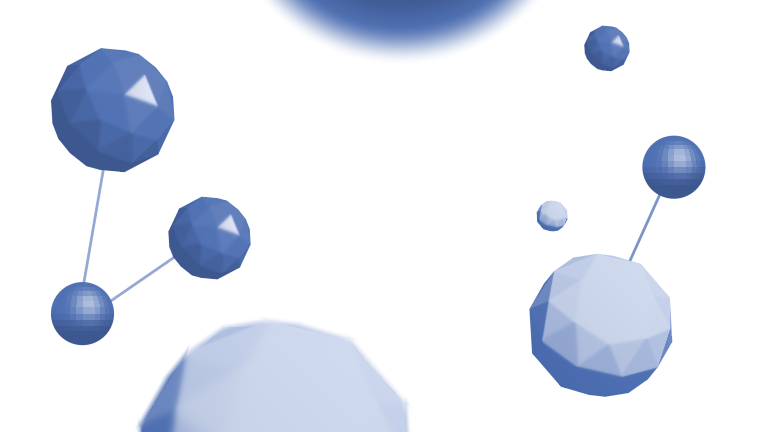
Write a Shadertoy shader that draws this background.

```glsl
// Faceted and gridded blue balls joined by thin rods on white, two of them out of focus.
// Each faceted ball is a subdivided icosahedron: an intersection of mirrored planes,
// solved exactly along the view axis and shaded flat. Units are canvas heights.

#define NAVY vec3(0.24, 0.34, 0.56)
#define BLUE vec3(0.31, 0.44, 0.70)
#define SKY vec3(0.48, 0.58, 0.78)
#define MIST vec3(0.68, 0.74, 0.87)
#define PALE vec3(0.79, 0.83, 0.91)
#define LIGHT_DIR normalize(vec3(0.49, 0.26, 0.83))
#define ROD_HALF_WIDTH 0.0032
#define GRID_STEP 0.20

// Plane normals and distances; axis cycles and sign flips give all 80 faces.
const vec4 FACES[5] = vec4[5](
    vec4(0.5774, 0.5774, 0.5774, 0.9342),
    vec4(0.3150, 0.5830, 0.7490, 0.9436),
    vec4(0.3568, 0.0, 0.9342, 0.9342),
    vec4(0.1950, 0.2680, 0.9436, 0.9436),
    vec4(0.6284, 0.0, 0.7780, 0.9436));

// Basis whose z is the given axis, spun by an angle around it.
mat3 spunFrame(vec3 axis, float spin) {
    vec3 z = normalize(axis);
    vec3 side = normalize(cross(vec3(0, 1, 0), z));
    vec3 y = cos(spin) * side + sin(spin) * cross(z, side);
    return mat3(cross(y, z), y, z);
}

vec3 darkFacet(vec3 n, vec2 q) {
    float lit = dot(n, normalize(vec3(0.55, 0.55, 0.63)));
    vec3 c = mix(NAVY, BLUE, smoothstep(-0.15, 0.6, lit));
    c = mix(c, SKY, 0.45 * smoothstep(0.55, 1.0, lit));
    float glint = pow(max(dot(n, LIGHT_DIR), 0.0), 70.0);
    return mix(c, vec3(0.86, 0.88, 0.95) + 0.15 * (q.x - 0.5), glint);
}

vec3 paleFacet(vec3 n, vec2 q) {
    float lit = dot(n, normalize(vec3(0.3, 0.5, 0.8)));
    vec3 c = mix(BLUE, MIST, smoothstep(0.12, 0.5, lit));
    c = mix(c, PALE, smoothstep(0.45, 0.85, lit));
    return c + 0.02 * (q.x + q.y);
}

// Flat-shaded geodesic ball; soft widens both its outline and its creases.
void facetBall(inout vec3 col, vec2 p, vec2 centre, float radius, float soft, bool pale) {
    vec2 q = (p - centre) / radius;
    float blur = soft / radius;
    if (length(q) > 1.05 + 2.0 * blur) return;
    mat3 frame = pale ? spunFrame(vec3(0.22, 0.27, 0.93), -1.8)
                      : spunFrame(vec3(0.18, 0.24, 0.954), 0.77);
    float front = 1e3, back = -1e3, total = 0.0;
    vec2 frontSlope = vec2(0), backSlope = vec2(0);
    vec3 sum = vec3(0);
    for (int i = 0; i < 60; i++) {
        vec4 face = FACES[i % 5];
        int turn = (i / 5) % 3, flips = i / 15;
        vec3 n = turn == 0 ? face.xyz : turn == 1 ? face.yzx : face.zxy;
        n.xy *= vec2(1 - 2 * (flips % 2), 1 - 2 * (flips / 2));
        n = frame * n;
        if (n.z < 0.0) n = -n;
        n.z = max(n.z, 1e-3);
        vec2 slope = -n.xy / n.z;
        float depth = dot(slope, q) + face.w / n.z;
        float rear = dot(slope, q) - face.w / n.z;
        if (rear > back) { back = rear; backSlope = slope; }
        // Running soft minimum of the nearest face.
        float weight = 1.0;
        if (depth < front) {
            float fade = exp(max((depth - front) / (0.5 * blur), -60.0));
            sum *= fade;
            total *= fade;
            front = depth;
            frontSlope = slope;
        } else {
            weight = exp(max((front - depth) / (0.5 * blur), -60.0));
        }
        sum += weight * (pale ? paleFacet(n, q) : darkFacet(n, q));
        total += weight;
    }
    float inside = (front - back) / max(length(frontSlope - backSlope), 1e-3);
    col = mix(col, sum / total, smoothstep(-blur, blur, inside));
}

// Ball shaded in cells of latitude and longitude.
void gridBall(inout vec3 col, vec2 p, vec2 centre, float radius, float px) {
    vec2 q = (p - centre) / radius;
    float z = sqrt(max(1.0 - dot(q, q), 0.0));
    vec2 angle = vec2(atan(q.x, z + 1e-4), asin(clamp(q.y, -1.0, 1.0)));
    angle = (floor(angle / GRID_STEP) + 0.5) * GRID_STEP;
    vec3 n = vec3(sin(angle.x) * cos(angle.y), sin(angle.y), cos(angle.x) * cos(angle.y));
    vec3 c = mix(NAVY, BLUE, smoothstep(-0.5, 0.4, n.y + 0.3 * n.z));
    float glow = pow(max(dot(n, normalize(vec3(0.2, 0.33, 0.9))), 0.0), 9.0);
    c = mix(c, PALE, 0.8 * glow);
    col = mix(col, c, smoothstep(px, -px, length(p - centre) - radius));
}

void rod(inout vec3 col, vec2 p, vec2 a, vec2 b, vec3 tint, float px) {
    vec2 ab = b - a;
    float d = length(p - a - ab * clamp(dot(p - a, ab) / dot(ab, ab), 0.0, 1.0));
    col = mix(col, tint, smoothstep(px, -px, d - ROD_HALF_WIDTH));
}

void mainImage(out vec4 fragColor, in vec2 fragCoord) {
    vec2 p = fragCoord / iResolution.y;
    float px = 0.7 / iResolution.y;
    vec3 col = vec3(1);
    // Out-of-focus balls at the top and bottom edges
    float d = length(p - vec2(0.928, 1.275)) - 0.38;
    col = mix(col, mix(BLUE, NAVY, smoothstep(-0.02, -0.13, d)), smoothstep(0.048, -0.048, d));
    facetBall(col, p, vec2(0.637, -0.055), 0.325, 0.011, true);
    // Rods
    rod(col, p, vec2(0.241, 0.618), vec2(0.192, 0.333), vec3(0.58, 0.66, 0.83), px);
    rod(col, p, vec2(0.243, 0.294), vec2(0.417, 0.414), vec3(0.58, 0.66, 0.83), px);
    rod(col, p, vec2(1.532, 0.560), vec2(1.454, 0.387), SKY, px);
    // Sharp balls
    facetBall(col, p, vec2(0.261, 0.745), 0.147, px, false);
    facetBall(col, p, vec2(0.485, 0.449), 0.098, px, false);
    facetBall(col, p, vec2(1.405, 0.888), 0.054, px, false);
    facetBall(col, p, vec2(1.391, 0.247), 0.172, px, true);
    facetBall(col, p, vec2(1.278, 0.500), 0.037, px, true);
    gridBall(col, p, vec2(0.191, 0.274), 0.073, px);
    gridBall(col, p, vec2(1.560, 0.613), 0.073, px);
    fragColor = vec4(col, 1);
}
```
